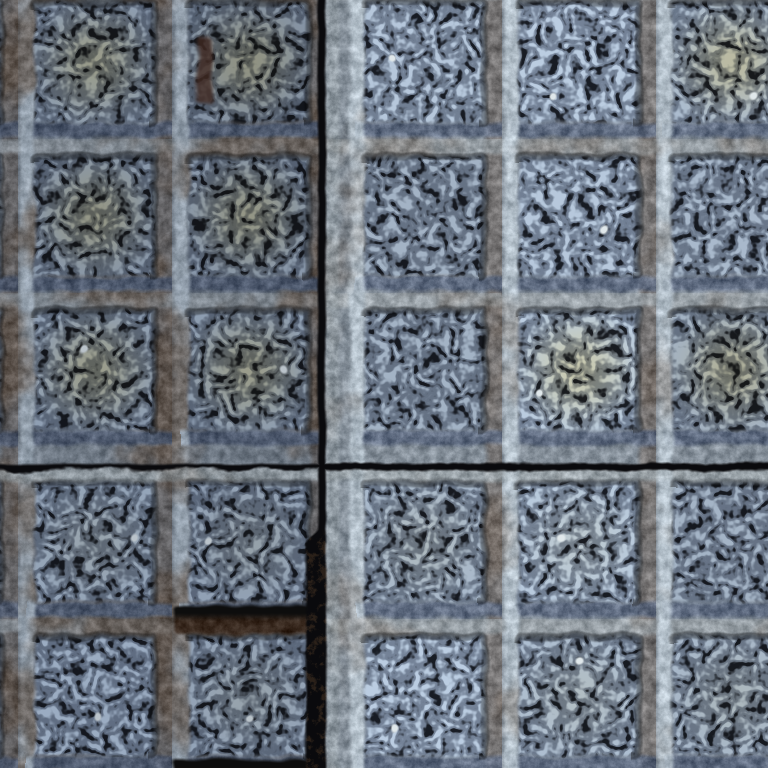
Write a Shadertoy shader that draws this texture.

```glsl
// Weathered concrete paving: four slabs of raised, pitted square pads split by dark joints.

vec2 hash2(vec2 p) {
    vec3 a = fract(p.xyx * vec3(0.1031, 0.1030, 0.0973));
    a += dot(a, a.yzx + 33.33);
    return fract((a.xx + a.yz) * a.zy);
}

// Gradient noise, roughly -0.6 to 0.6
float noise(vec2 p) {
    vec2 i = floor(p), f = fract(p);
    vec2 u = f * f * f * (f * (f * 6.0 - 15.0) + 10.0);
    vec4 corner;
    for (int k = 0; k < 4; k++) {
        vec2 o = vec2(k & 1, k >> 1);
        float angle = 6.2832 * hash2(i + o + 70.0).x;
        corner[k] = dot(vec2(cos(angle), sin(angle)), f - o);
    }
    return mix(mix(corner.x, corner.y, u.x), mix(corner.z, corner.w, u.x), u.y);
}

float fbm(vec2 p) {
    float sum = 0.0, amp = 0.6;
    for (int k = 0; k < 4; k++) {
        sum += amp * noise(p);
        p = p * 2.03 + 17.3;
        amp *= 0.55;
    }
    return sum;
}

float boxDist(vec2 p, vec2 halfSize) {
    vec2 d = abs(p) - halfSize;
    return length(max(d, 0.0)) + min(max(d.x, d.y), 0.0);
}

// Soft band around a centre line
float band(float x, float centre, float halfWidth) {
    return 1.0 - smoothstep(halfWidth * 0.55, halfWidth * 1.35, abs(x - centre));
}

void mainImage(out vec4 fragColor, in vec2 fragCoord) {
    vec2 uv = fragCoord / iResolution.xy;
    float px = 1.0 / min(iResolution.x, iResolution.y);
    vec2 q = uv - vec2(0.419, 0.392);
    float isLeft = 1.0 - step(0.0, q.x);
    float isLow = 1.0 - step(0.0, q.y);

    // Pad lattice, measured outward from the crossing of the joints
    vec2 wobble = vec2(noise(uv * 34.0), noise(uv * 34.0 + 50.0)) * 0.005;
    vec2 firstPad = vec2(mix(0.134, -0.095, isLeft), mix(0.126, -0.098, isLow));
    vec2 id = round((q - firstPad) / 0.2005);
    id.x = isLeft > 0.5 ? min(id.x, 0.0) : max(id.x, 0.0);
    id.y = isLow > 0.5 ? min(id.y, 0.0) : max(id.y, 0.0);
    vec2 cell = q - firstPad - id * 0.2005;
    vec2 local = cell + wobble;
    vec2 rnd = hash2(id + vec2(isLeft, isLow) * 19.0 + 7.0);
    float padDist = boxDist(local, vec2(0.075)) - 0.003;

    // Grooves: rough cement, brown on the right, pale ridges, blue lower bevel
    float grain = fbm(uv * 70.0);
    float stain = fbm(uv * 7.0 + 4.0);
    vec3 col = vec3(0.52, 0.56, 0.60);
    col = mix(col, vec3(0.45, 0.43, 0.42), 0.8 * band(local.x, 0.093, 0.014));
    col = mix(col, vec3(0.61, 0.64, 0.66), 0.8 * band(local.y, 0.091, 0.010));
    float bevel = band(local.y, -0.088, 0.010) * step(-0.09, local.x);
    col = mix(col, vec3(0.34, 0.39, 0.48), 0.85 * bevel);
    col = mix(col, vec3(0.72, 0.77, 0.81), 0.9 * band(local.x, -0.088, 0.010));
    float rust = smoothstep(0.0, 0.35, stain + 0.13 * isLeft) * (0.35 + 0.3 * isLeft);
    col = mix(col, vec3(0.42, 0.35, 0.29), rust * (1.0 - bevel));
    col += grain * 0.32;

    // Pad faces: pits between pale aggregate
    float pits = noise(uv * 82.0 + wobble * 300.0) + 0.35 * noise(uv * 165.0);
    vec3 face = mix(vec3(0.09, 0.10, 0.12), vec3(0.44, 0.47, 0.51), smoothstep(-0.42, -0.08, pits));
    face = mix(face, vec3(0.71, 0.74, 0.76), smoothstep(-0.02, 0.38, pits));
    float moss = smoothstep(0.10, 0.0, length(local)) * step(0.35, rnd.x) * (1.0 - 0.7 * isLow);
    face *= mix(vec3(0.95, 1.0, 1.07), vec3(1.03, 0.99, 0.84), moss);
    face *= 0.93 + 0.16 * rnd.y;
    vec2 chipPos = (hash2(id + rnd * 31.0) - 0.5) * 0.11;
    float chip = step(0.4, rnd.y) * (1.0 - smoothstep(0.003, 0.007, length(local - chipPos)));
    face = mix(face, vec3(0.88, 0.91, 0.92), chip);
    float edge = max(0.004, px);
    col = mix(col, face, 1.0 - smoothstep(-edge, edge, padDist));

    // Shadow along the top and right pad edges
    float rim = band(padDist, 0.0, 0.005) * step(-0.07, max(local.x, local.y) - 0.14);
    col *= 1.0 - 0.35 * rim;
    col *= 1.0 - isLeft * vec3(0.17, 0.16, 0.14);

    // Rust mark on one upper left pad
    float mark = boxDist(q - vec2(-0.152, 0.517) + wobble, vec2(0.004, 0.036)) - 0.004;
    col = mix(col, vec3(0.25, 0.16, 0.13), 0.8 * (1.0 - smoothstep(-0.003, 0.006, mark)));

    // Open slots between the lower left pads beside the joint
    float slotY = q.y + 0.199 - 0.2005 * round((q.y + 0.199) / 0.2005);
    float slot = boxDist(vec2(q.x + 0.095, slotY) + wobble, vec2(0.092, 0.013)) - 0.005;
    float slotMask = (1.0 - smoothstep(-0.003, 0.004, slot)) * step(q.y, -0.1);
    vec3 slotCol = mix(vec3(0.22, 0.16, 0.12) + grain * 0.2, vec3(0.05), smoothstep(-0.003, 0.010, slotY));
    col = mix(col, slotCol, slotMask);

    // Joints: pale worn lips, then the dark gaps
    float ragged = fbm(uv * 18.0);
    vec2 joint = q + vec2(0.003, 0.008) * ragged;
    float lip = max(band(joint.x, 0.014, 0.009), band(joint.y, -0.011, 0.008));
    col = mix(col, vec3(0.62, 0.66, 0.68) + grain * 0.4, 0.45 * lip * (1.0 - slotMask));
    float opened = smoothstep(-0.08, -0.10, q.y);
    float gapX = abs(joint.x + 0.007 * opened) - 0.0045 - 0.008 * opened;
    float gapY = abs(joint.y) - mix(0.0045, 0.003 + 0.005 * ragged, isLeft);
    float gap = 1.0 - smoothstep(-0.002, 0.003, min(gapX, gapY));
    vec3 gapCol = mix(vec3(0.04, 0.04, 0.05), vec3(0.17, 0.13, 0.10), opened * smoothstep(0.0, 0.3, grain));
    col = mix(col, gapCol, gap);

    fragColor = vec4(clamp(col, 0.0, 1.0), 1.0);
}
```
